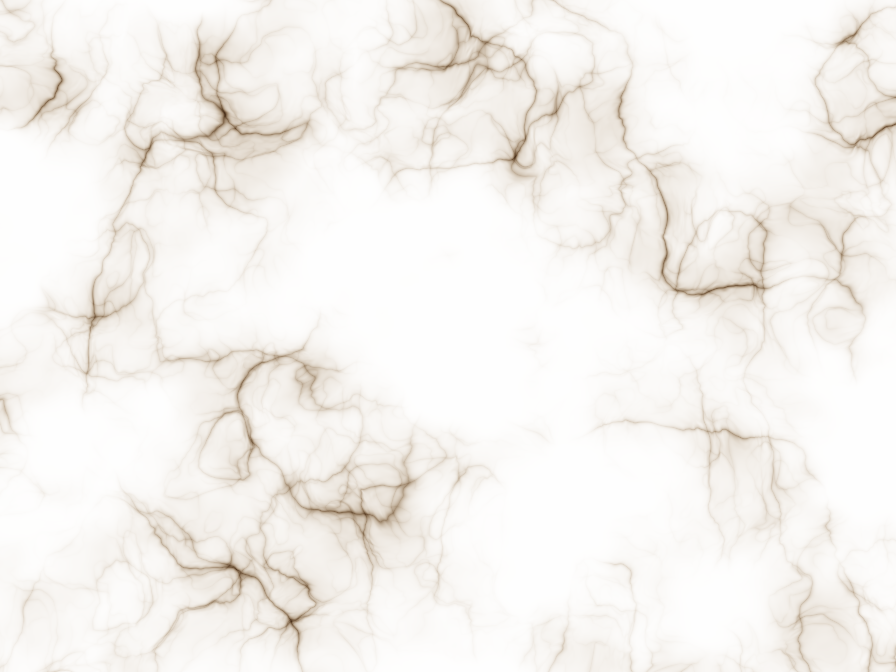
A WebGL 2 fragment shader for this texture:

```glsl
#version 300 es
precision highp float;
// White marble with jagged, branching brown veins and soft tan clouding.

#define VEIN_SCALE 3.5     // cells of the widest vein network per canvas height
#define VEIN_WIDTH 0.0018  // falloff of a vein, in canvas heights
#define VEIN_INK 0.34      // density of the main veins
#define NODE_INK 2.2       // extra density where veins meet
#define CLOUD_INK 0.09     // density of the clouding
#define CLOUD_REACH 0.12   // how far clouding spreads from the main veins
#define PATCH_SCALE 2.9    // cells of the veined regions per canvas height
#define JAGGEDNESS 0.30    // strength of the vein distortion
#define ABSORPTION vec3(1.0, 1.33, 1.78)

uniform vec2 u_resolution;
out vec4 fragColor;

const mat2 TURN = mat2(0.8, 0.6, -0.6, 0.8);

// Integer hash giving a gradient vector in the square -1..1
vec2 gradientAt(vec2 cell) {
    const uint MULTIPLIER = 1664525u;
    uvec2 v = uvec2(ivec2(cell) + 4096) * MULTIPLIER + 1013904223u;
    for (int i = 0; i < 2; i++) {
        v.x += v.y * MULTIPLIER;
        v.y += v.x * MULTIPLIER;
        v ^= v >> 16u;
    }
    return vec2(v & 65535u) / 32767.5 - 1.0;
}

// Gradient noise: value in x, its slope in yz
vec3 noiseSlope(vec2 p) {
    vec2 cell = floor(p), f = p - cell;
    vec2 u = f * f * f * (f * (f * 6.0 - 15.0) + 10.0);
    vec2 du = 30.0 * f * f * (f * (f - 2.0) + 1.0);
    vec2 e = vec2(1.0, 0.0);
    vec2 ga = gradientAt(cell), gb = gradientAt(cell + e.xy);
    vec2 gc = gradientAt(cell + e.yx), gd = gradientAt(cell + e.xx);
    float a = dot(ga, f), b = dot(gb, f - e.xy);
    float c = dot(gc, f - e.yx), d = dot(gd, f - e.xx);
    float k = a - b - c + d;
    float value = a + u.x * (b - a) + u.y * (c - a) + u.x * u.y * k;
    vec2 slope = ga + u.x * (gb - ga) + u.y * (gc - ga)
               + u.x * u.y * (ga - gb - gc + gd)
               + du * (u.yx * k + vec2(b, c) - a);
    return vec3(value, slope);
}

float fbm(vec2 p) {
    float sum = 0.0, amplitude = 1.0;
    for (int i = 0; i < 4; i++) {
        p = 2.0 * TURN * p + 7.3;
        sum += amplitude * noiseSlope(p).x;
        amplitude *= 0.5;
    }
    return sum;
}

// Bends space at ever finer scales; stretch receives the Jacobian
vec2 distort(vec2 p, out mat2 stretch) {
    float frequency = 6.0;
    stretch = mat2(1.0);
    for (int i = 0; i < 5; i++) {
        vec3 nx = noiseSlope(p * frequency + 3.7);
        vec3 ny = noiseSlope(p * frequency + 41.2);
        p += JAGGEDNESS / frequency * vec2(nx.x, ny.x);
        stretch = (mat2(1.0) + JAGGEDNESS * transpose(mat2(nx.yz, ny.yz))) * stretch;
        frequency *= 2.03;
    }
    return p;
}

void main() {
    vec2 p = gl_FragCoord.xy / u_resolution.y;
    mat2 stretch;
    vec2 q = distort(p, stretch);

    // Veined regions, and uneven clouding inside them
    float region = smoothstep(-0.24, 0.5, fbm(p * PATCH_SCALE * 0.5 + 11.4));
    float cloud = clamp(0.75 + 1.2 * fbm(mix(p, q, 0.5) * 3.5 + 23.1), 0.1, 1.5);

    // Finer vein networks appear only close to the coarser ones
    float width = max(VEIN_WIDTH, 0.6 / u_resolution.y);
    float frequency = VEIN_SCALE, weight = 1.0, veins = 0.0, haze = 0.0;
    for (int i = 0; i < 4; i++) {
        vec3 n = noiseSlope(TURN * q * frequency + 5.9 * float(i + 1));
        float cells = abs(n.x) / (length(n.yz) + 0.3);
        float dist = abs(n.x) / (length(n.yz * TURN * stretch) + 0.2) / frequency;
        float line = exp(-dist / width) + 0.18 * exp(-dist / (width * 4.5));
        veins += weight * line;
        if (i == 0) haze = exp(-cells / frequency / CLOUD_REACH);
        weight *= 0.72 * exp(-3.0 * cells);
        frequency *= 1.93;
    }

    // Total pigment, densest at the junctions
    float ink = VEIN_INK * veins * region * (0.35 + 0.75 * cloud);
    float density = ink * (1.0 + NODE_INK * ink)
                  + CLOUD_INK * region * cloud * haze + 0.003;
    fragColor = vec4(exp(-density * ABSORPTION), 1.0);
}
```
